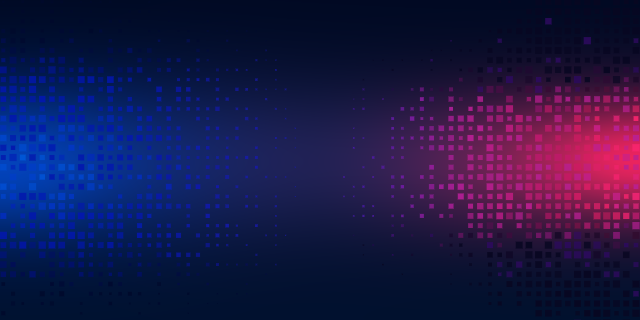
Give the GLSL for this background, as a Shadertoy shader.

```glsl
// Blue and crimson glows facing each other across navy, overlaid with a grid of scattered squares.

const float PITCH = 0.030417;              // grid spacing, in canvas heights
const vec2 GRID_SHIFT = vec2(0.16, -0.195);
const float MID_Y = 0.495;

const vec3 NAVY_LOW = vec3(0.0, 0.065, 0.18);
const vec3 NAVY_HIGH = vec3(0.0, 0.035, 0.135);
const vec3 BLUE = vec3(0.01, 0.17, 0.50);
const vec3 VIOLET = vec3(0.13, 0.13, 0.33);
const vec3 WINE = vec3(0.46, 0.13, 0.32);

float hash(vec2 p, float seed) {
    vec3 q = fract(vec3(p.xyx) * 0.1031 + seed * 0.137);
    q += dot(q, q.yzx + 33.33);
    return fract((q.x + q.y) * q.z);
}

float fall(float near, float far, float d) {
    return 1.0 - smoothstep(near, far, d);
}

float bell(vec2 offset, vec2 radius) {
    vec2 q = offset / radius;
    return exp(-dot(q, q));
}

// Horizontal colour band fading vertically into navy, with a core at each side.
vec3 backdrop(vec2 p) {
    vec3 band = mix(BLUE, VIOLET, smoothstep(0.1, 1.05, p.x));
    band = mix(band, WINE, smoothstep(0.95, 1.75, p.x));
    float spread = mix(0.27, 0.23, smoothstep(0.4, 1.6, p.x));
    float glow = bell(vec2(0.0, p.y - MID_Y), vec2(1.0, spread));
    vec3 color = mix(mix(NAVY_LOW, NAVY_HIGH, p.y), band, glow);
    color += vec3(0.0, 0.09, 0.23) * bell(p - vec2(0.0, 0.48), vec2(0.36, 0.20));
    color += vec3(0.46, 0.01, 0.05) * bell(p - vec2(2.0, 0.505), vec2(0.30, 0.15));
    return color;
}

// Half width of a square in cell units; zero when the cell is empty.
float squareSize(vec2 c, vec2 cell) {
    float v = abs(c.y - MID_Y);
    float left = fall(0.12, 1.02, c.x) * fall(0.22, 0.62, v + 0.12 * c.x);
    float right = smoothstep(1.0, 1.72, c.x);
    right *= fall(0.10, 0.42, v - 0.52 * smoothstep(1.35, 1.95, c.x));
    float reach = max(left, right);
    float size = 0.40 * sqrt(reach) * mix(0.55, 1.0, hash(cell, 1.0));
    float present = step(hash(cell, 2.0), 0.38 + 0.5 * reach);
    return min(size, 0.37) * present * step(0.03, reach);
}

vec3 leftColor(vec2 c, float pick) {
    float v = abs(c.y - MID_Y);
    vec3 lit = mix(vec3(0.01, 0.09, 0.68), vec3(0.10, 0.10, 0.66), smoothstep(0.3, 0.9, c.x));
    float bright = bell(c - vec2(0.0, 0.48), vec2(0.42, 0.15));
    lit = mix(lit, vec3(0.0, 0.36, 0.86), bright * smoothstep(0.35, 0.9, pick));
    return mix(vec3(0.0, 0.035, 0.17), lit, fall(0.20, 0.43, v + 0.08 * (pick - 0.5)));
}

vec3 rightColor(vec2 c, float pick) {
    float v = abs(c.y - MID_Y);
    vec3 magenta = mix(vec3(0.28, 0.10, 0.66), vec3(0.72, 0.12, 0.58), smoothstep(1.1, 1.5, c.x));
    vec3 crimson = mix(vec3(0.74, 0.09, 0.36), vec3(0.97, 0.14, 0.43), smoothstep(1.7, 2.0, c.x));
    float redness = smoothstep(1.4, 1.85, c.x) * smoothstep(0.1, 0.6, pick);
    vec3 lit = mix(magenta, crimson, redness);
    vec3 dim = mix(vec3(0.03, 0.025, 0.13), vec3(0.17, 0.04, 0.36), step(0.86, pick));
    return mix(dim, lit, fall(0.15, 0.28, v + 0.08 * (pick - 0.5)));
}

void mainImage(out vec4 fragColor, in vec2 fragCoord) {
    vec2 p = fragCoord / iResolution.y;
    vec3 color = backdrop(p);

    // Locate this point within its grid cell.
    vec2 grid = p / PITCH + GRID_SHIFT;
    vec2 cell = floor(grid);
    vec2 local = abs(fract(grid) - 0.5);
    vec2 center = (cell + 0.5 - GRID_SHIFT) * PITCH;

    // Draw a smooth-edged square tinted by its side.
    float size = squareSize(center, cell);
    float pixel = 1.0 / (iResolution.y * PITCH);
    float edge = max(local.x, local.y) - size;
    float mask = clamp(0.5 - edge / pixel, 0.0, 1.0) * step(0.001, size);
    float pick = hash(cell, 3.0);
    vec3 tint = center.x < 1.0 ? leftColor(center, pick) : rightColor(center, pick);
    float opacity = mix(0.68, 0.95, hash(cell, 4.0));
    color = mix(color, tint, mask * opacity);

    fragColor = vec4(color, 1.0);
}
```
